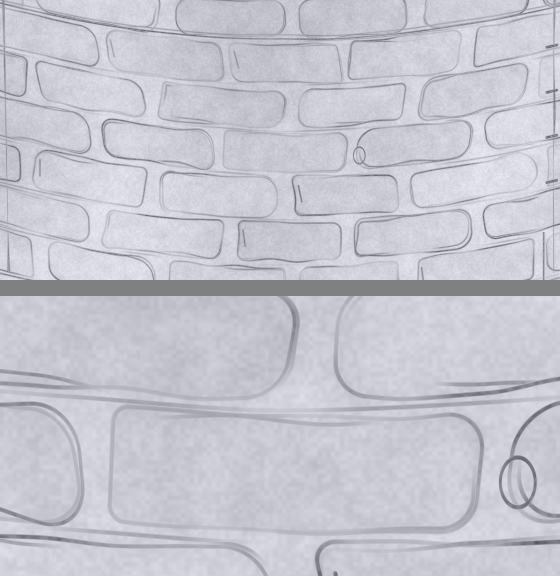
Top, the full canvas; bottom, a detail of the centre.
This texture is drawn by a WebGL 1 fragment shader. Its source:

```glsl
precision highp float;
// Pencil sketch of sagging courses of rounded bricks on pale grainy paper.

uniform vec2 u_resolution;

#define BRICK vec2(0.448, 0.159)            // pitch across and down
#define CENTER_X 1.02                       // lowest point of the sag
#define SAG 0.124                           // drop of a course, edge to center
#define ARC_Y 0.141                         // depth of the top arc at the center
#define JITTER 0.13                         // shift of the joints
#define LINE 0.0025                         // half width of a pencil line
#define WOBBLE 0.014                        // unsteadiness of the hand
#define MOTTLE 0.100                        // broad unevenness of the paper
#define GRAIN 0.075                         // fine tooth of the paper
#define SMUDGE 0.042                        // graphite rubbed over the bricks
#define PAPER vec3(0.828, 0.829, 0.866)
#define GRAPHITE vec3(0.20, 0.21, 0.25)

float hash(vec2 p) {
  vec3 q = fract(p.xyx * 0.1031);
  q += dot(q, q.yzx + 33.33);
  return fract((q.x + q.y) * q.z);
}

float noise(vec2 p) {
  vec2 i = floor(p), f = fract(p);
  f = f * f * (3.0 - 2.0 * f);
  return mix(mix(hash(i), hash(i + vec2(1, 0)), f.x),
             mix(hash(i + vec2(0, 1)), hash(i + vec2(1, 1)), f.x), f.y);
}

float stroke(float d) {
  float px = 1.0 / u_resolution.y;
  return 1.0 - smoothstep(LINE - px, LINE + px, abs(d));
}

float segment(vec2 p, vec2 a, vec2 b) {
  vec2 ab = b - a;
  return length(p - a - ab * clamp(dot(p - a, ab) / dot(ab, ab), 0.0, 1.0));
}

float roundBox(vec2 p, vec2 halfSize, float r) {
  vec2 q = abs(p) - halfSize + r;
  return length(max(q, 0.0)) + min(max(q.x, q.y), 0.0) - r;
}

// Position of the joint left of a brick; every other course is shifted
float joint(vec2 id) {
  float shift = 0.5 * mod(id.y + 1.0, 2.0);
  return (id.x + shift + JITTER * (hash(id + 17.0) - 0.5)) * BRICK.x;
}

// x: ink of one brick outline, y: smudge on its face and along its line
vec2 brick(vec2 q, vec2 id) {
  float left = joint(id) + mix(0.013, 0.034, hash(id + 3.0));
  float right = joint(id + vec2(1, 0)) - mix(0.013, 0.034, hash(id + 5.0));
  vec2 halfSize = vec2(0.5 * (right - left), mix(0.064, 0.073, hash(id + 7.0)));
  vec2 c = q - vec2(0.5 * (left + right), (id.y + 0.5) * BRICK.y);
  c.y += 0.06 * (hash(id + 9.0) - 0.5) * c.x;
  c.x += 0.40 * (hash(id + 11.0) - 0.5) * c.y;

  // Each end has its own rounding
  float radius = mix(0.012, 0.062, hash(id + 13.0 + 8.0 * step(0.0, c.x)));
  float d = roundBox(c, halfSize, radius);
  vec2 seed = id * 7.3;
  float first = d + WOBBLE * (noise(c * 11.0 + seed) - 0.5);
  float second = d + 0.004 + 1.8 * WOBBLE * (noise(c * 9.0 + seed + 40.0) - 0.5);

  float pressure = mix(0.25, 1.0, smoothstep(0.15, 0.8, noise(c * 10.0 + seed + 80.0)));
  float restated = smoothstep(0.45, 0.75, noise(c * 7.0 + seed + 60.0));
  float ink = stroke(first) * pressure;
  ink = max(ink, 0.7 * stroke(second) * restated);

  // Short stray mark beside the left end of some bricks
  float x = 0.018 - halfSize.x;
  float stray = stroke(segment(c, vec2(x, -0.035), vec2(x + 0.008, 0.022)));
  ink = max(ink, 0.8 * stray * step(0.72, hash(id + 19.0)));

  float smudge = smoothstep(0.006, -0.006, first) * hash(id + 23.0);
  smudge += 0.7 * pressure * exp(-110.0 * abs(first));
  return vec2(ink * mix(0.50, 1.0, hash(id + 29.0)), smudge);
}

// Top arc, side lines, edge ticks and a small loop
float ruledLines(vec2 p, float arc) {
  float depth = 1.0 - p.y;
  float sway = 0.006 * (noise(p * 5.0) - 0.5);
  float press = mix(0.55, 1.0, noise(p * 8.0 + 30.0));
  float ink = stroke(arc + sway) * press;
  ink = max(ink, 0.5 * stroke(arc + 0.013 + 2.0 * sway) * press);
  float sides = min(abs(p.x - 0.012 - 0.02 * depth), abs(p.x - 1.979 + sway));
  ink = max(ink, 0.9 * stroke(sides + sway) * press * step(depth, 0.975));
  ink = max(ink, 0.8 * stroke(p.x - 1.943 + sway) * step(0.83, depth));

  float k = clamp(floor((depth - 0.084) / 0.161), 0.0, 3.0);
  vec2 t = vec2(p.x, depth - 0.165 - 0.161 * k);
  ink = max(ink, stroke(segment(t, vec2(1.953, 0.004), vec2(1.988, -0.004)) - 0.002));
  vec2 loop = (p - vec2(1.283, 0.445)) / vec2(0.7, 1.0);
  return max(ink, 0.8 * stroke(length(loop) - 0.029 + sway));
}

void main() {
  vec2 p = gl_FragCoord.xy / u_resolution.y;
  float bend = (p.x - CENTER_X) / 0.99;
  float arc = 1.0 - p.y + SAG * bend * bend - ARC_Y;
  vec2 q = vec2(p.x - CENTER_X, arc - 0.006);

  // Bricks, including neighbors that reach into this cell
  float row = floor(q.y / BRICK.y);
  vec2 marks = vec2(0.0);
  for (int j = -1; j <= 1; j++) {
    float r = row + float(j);
    float column = floor(q.x / BRICK.x - 0.5 * mod(r + 1.0, 2.0));
    for (int i = -1; i <= 1; i++)
      marks = max(marks, brick(q, vec2(column + float(i), r)));
  }

  // Faint guide lines between the courses
  float guide = (fract(q.y / BRICK.y + 0.5) - 0.5) * BRICK.y;
  float guideInk = stroke(guide + 0.010 * (noise(p * 4.0 + 9.0) - 0.5));
  guideInk *= 0.40 * smoothstep(0.4, 0.8, noise(p * 6.0 + 50.0));
  float ink = max(max(marks.x, guideInk), ruledLines(p, arc));

  // Paper tone, tooth and graphite
  float tooth = noise(p * 190.0);
  float tone = MOTTLE * (noise(p * 2.3 + 4.0) - 0.5) + 0.045 * (noise(p * 24.0) - 0.5);
  tone += GRAIN * (0.7 * tooth + 0.4 * noise(p * 75.0) - 0.55);
  tone += 0.03 * (0.5 - p.y) - SMUDGE * marks.y;
  ink *= mix(0.6, 1.0, tooth);
  gl_FragColor = vec4(mix(PAPER + tone, GRAPHITE, 0.85 * ink), 1.0);
}
```
